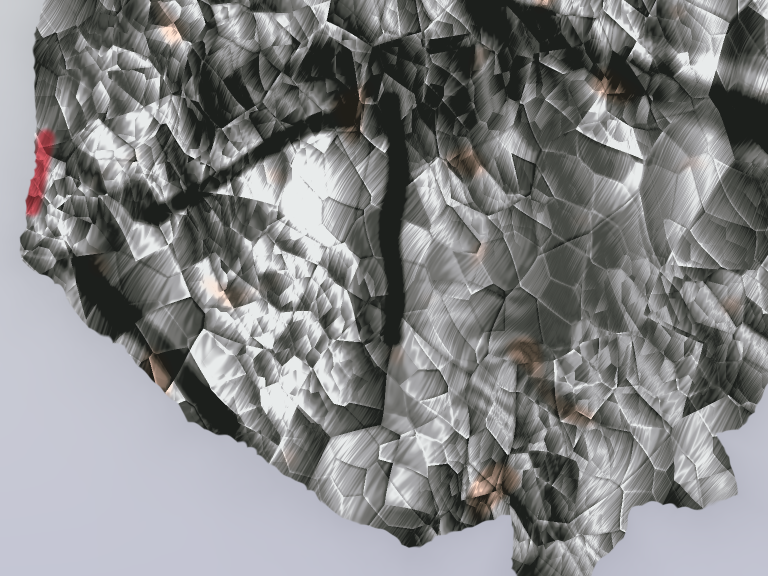
Reproduce this texture procedurally as a Shadertoy shader.

```glsl
// Crumpled aluminium foil lying on a pale lavender table.
// Nested Voronoi facets give the foil a tilt; the tilt picks a tone from a
// folded reflection ramp, and soft blobs and streaks place lights and creases.

const vec3 INK = vec3(0.11, 0.12, 0.11);
const vec3 SHADE = vec3(0.28, 0.29, 0.27);
const vec3 MID = vec3(0.45, 0.45, 0.44);
const vec3 SILVER = vec3(0.65, 0.65, 0.66);
const vec3 GLINT = vec3(0.91, 0.92, 0.92);
const vec3 RED = vec3(0.55, 0.15, 0.18);
const vec3 TABLE_LOW = vec3(0.77, 0.775, 0.83);
const vec3 TABLE_HIGH = vec3(0.82, 0.83, 0.845);

vec2 hash2(vec2 cell) {
    vec3 q = fract(cell.xyx * vec3(0.1031, 0.1030, 0.0973));
    q += dot(q, q.yzx + 33.33);
    return fract((q.xx + q.yz) * q.zy);
}

float gradientAt(vec2 cell, vec2 offset) {
    return dot(hash2(cell) * 2.0 - 1.0, offset);
}

float gradientNoise(vec2 p) {
    vec2 i = floor(p), f = fract(p), e = vec2(0.0, 1.0);
    vec2 u = f * f * f * (f * (f * 6.0 - 15.0) + 10.0);
    float low = mix(gradientAt(i, f), gradientAt(i + e.yx, f - e.yx), u.x);
    float high = mix(gradientAt(i + e, f - e), gradientAt(i + 1.0, f - 1.0), u.x);
    return 1.4 * mix(low, high, u.y);
}

vec2 rotate(vec2 p, float a) {
    return vec2(p.x * cos(a) - p.y * sin(a), p.x * sin(a) + p.y * cos(a));
}

// Tilt of the nearest facet (xy) and distance to its border (z)
vec3 facet(vec2 p, float bend) {
    vec2 cell = floor(p), near = vec2(9.0), next = vec2(9.0), id = cell;
    for (int y = -1; y <= 1; y++)
    for (int x = -1; x <= 1; x++) {
        vec2 c = cell + vec2(x, y);
        vec2 r = c + hash2(c) - p;
        if (dot(r, r) < dot(near, near)) { next = near; near = r; id = c; }
        else if (dot(r, r) < dot(next, next)) next = r;
    }
    float border = (dot(next, next) - dot(near, near)) / (2.0 * length(next - near));
    return vec3(hash2(id + 71.0) * 2.0 - 1.0 + bend * near, border);
}

float blob(vec2 p, vec2 centre, float radius) {
    vec2 r = (p - centre) / radius;
    return exp(-dot(r, r));
}

float streak(vec2 p, vec2 a, vec2 b, float width) {
    vec2 ab = b - a;
    float along = clamp(dot(p - a, ab) / dot(ab, ab), 0.0, 1.0);
    return 1.0 - smoothstep(0.35 * width, width, length(p - a - ab * along));
}

// Positive to the right of the line from a to b
float halfPlane(vec2 p, vec2 a, vec2 b) {
    vec2 d = normalize(b - a);
    return dot(p - a, vec2(d.y, -d.x));
}

float triangle(vec2 p, vec2 a, vec2 b, vec2 c) {
    return max(halfPlane(p, a, b), max(halfPlane(p, b, c), halfPlane(p, c, a)));
}

// Outline: a convex body with torn flaps, negative inside
float foilOutline(vec2 p) {
    float left = max(halfPlane(p, vec2(0.075, 1.0), vec2(0.045, 0.55)),
                     halfPlane(p, vec2(0.045, 0.55), vec2(0.33, 0.27)));
    float base = max(halfPlane(p, vec2(0.33, 0.27), vec2(0.73, 0.03)),
                     halfPlane(p, vec2(0.73, 0.05), vec2(1.25, 0.24)));
    float body = max(max(left, base), halfPlane(p, vec2(1.25, 0.2), vec2(1.34, 0.34)));
    float flap = triangle(p, vec2(0.9, -0.04), vec2(1.04, -0.02), vec2(0.87, 0.3));
    flap = min(flap, triangle(p, vec2(1.02, -0.03), vec2(1.2, 0.28), vec2(0.87, 0.25)));
    flap = min(flap, triangle(p, vec2(1.02, 0.1), vec2(1.29, 0.135), vec2(1.22, 0.35)));
    return min(body, flap) + 0.02 * gradientNoise(p * 11.0) + 0.01 * abs(gradientNoise(p * 34.0));
}

// Broad lights and dark creases
float lightBias(vec2 p) {
    float light = 0.42 * blob(p, vec2(0.57, 0.66), 0.13) + 0.3 * blob(p, vec2(0.48, 0.32), 0.1)
                + 0.25 * blob(p, vec2(0.17, 0.86), 0.13) + 0.2 * blob(p, vec2(1.07, 0.7), 0.14)
                + 0.25 * blob(p, vec2(0.36, 0.46), 0.11)
                + 0.4 * streak(p, vec2(1.05, 0.94), vec2(1.36, 0.83), 0.035);
    float dark = 0.35 * streak(p, vec2(0.38, 0.83), vec2(0.85, 0.87), 0.12)
               + 0.55 * streak(p, vec2(0.85, 0.98), vec2(1.36, 0.77), 0.06)
               + 0.8 * streak(p, vec2(0.26, 0.62), vec2(0.59, 0.8), 0.022)
               + 0.8 * streak(p, vec2(0.68, 0.82), vec2(0.69, 0.42), 0.022)
               + 0.6 * streak(p, vec2(0.11, 0.56), vec2(0.39, 0.27), 0.03);
    return light - dark;
}

float foilTone(vec2 p, float outline) {
    vec2 q = p + 0.025 * vec2(gradientNoise(p * 6.0), gradientNoise(p * 6.0 + 31.0));
    vec3 large = facet(rotate(q, 0.5) * vec2(9.0, 5.5) + 3.0, 0.6);
    vec3 medium = facet(rotate(q, -0.6) * vec2(20.0, 12.0) + 17.0, 0.7);
    vec3 small = facet(rotate(q, 0.2) * vec2(42.0, 28.0) + 40.0, 0.8);
    float crumple = smoothstep(-0.25, 0.35, gradientNoise(p * 3.5 + 5.0));
    crumple = max(crumple, streak(p, vec2(0.2, 0.85), vec2(1.1, 0.9), 0.16));
    vec2 grain = rotate(q, 3.0 * large.x);
    vec2 swirl = (p - vec2(0.885, 0.36)) * vec2(0.85, 1.0);
    float rings = sin(length(swirl) * 120.0 + 8.0 * gradientNoise(p * 13.0));
    // Sum of tilts, folds and wrinkles, folded into an even spread of tones
    float bend = dot(large.xy, vec2(0.6, 0.45)) + dot(medium.xy, vec2(0.3, 0.2)) * mix(0.3, 1.0, crumple);
    bend += dot(small.xy, vec2(0.14, 0.1)) * crumple + 0.13 * gradientNoise(grain * vec2(32.0, 6.0));
    bend += 0.12 * rings * blob(p, vec2(0.885, 0.36), 0.14);
    float tone = abs(fract(bend + 0.25) * 2.0 - 1.0);
    tone = mix(tone, 0.52, 0.4 * blob(p, vec2(1.0, 0.5), 0.27));
    tone += 0.25 * large.x * (1.0 - smoothstep(0.0, 0.06, large.z));
    tone += 0.2 * medium.x * (1.0 - smoothstep(0.0, 0.08, medium.z));
    return clamp(tone + lightBias(q) - 0.12 * smoothstep(-0.04, 0.0, outline), 0.0, 1.0);
}

vec3 foilColour(float tone) {
    vec3 c = mix(INK, SHADE, smoothstep(0.0, 0.3, tone));
    c = mix(c, MID, smoothstep(0.3, 0.55, tone));
    c = mix(c, SILVER, smoothstep(0.55, 0.8, tone));
    return mix(c, GLINT, smoothstep(0.8, 1.0, tone));
}

vec3 scene(vec2 p, float pixel) {
    float outline = foilOutline(p);
    vec3 table = mix(TABLE_LOW, TABLE_HIGH, p.y) - 0.06 * exp(-14.0 * max(outline, 0.0));
    vec3 foil = foilColour(foilTone(p, outline));
    // Faint warm reflections and one red scrap at the left rim
    foil *= mix(vec3(1.0), vec3(1.15, 0.97, 0.87), smoothstep(0.35, 0.6, gradientNoise(p * 9.0 + 7.0)));
    foil = mix(foil, RED * (0.6 + foil), 0.8 * streak(p, vec2(0.055, 0.64), vec2(0.08, 0.76), 0.022));
    return mix(foil, table, smoothstep(-pixel, pixel, outline));
}

void mainImage(out vec4 fragColor, in vec2 fragCoord) {
    // Four samples soften the facet borders
    vec3 sum = vec3(0.0);
    for (int k = 0; k < 4; k++) {
        vec2 shift = vec2(k % 2, k / 2) * 0.5 - 0.25;
        sum += scene((fragCoord + shift) / iResolution.y, 1.0 / iResolution.y);
    }
    fragColor = vec4(sum / 4.0, 1.0);
}
```
